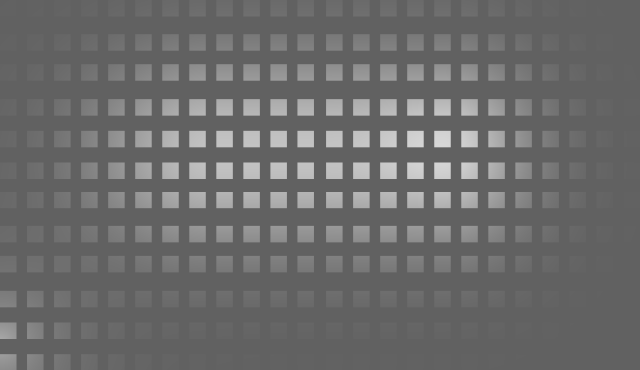
This background is drawn by a Shadertoy shader. Its source:

```glsl
// Antialiased coverage of a span around zero
float span(float offset, float halfSize) {
    return clamp(0.5 + (halfSize - abs(offset)) * iResolution.x, 0.0, 1.0);
}

// Squares in a repeating tile of 12 columns and 6 uneven rows
float squareMask(vec2 p) {
    const float rowTops[6] = float[6](0.0, 0.0534, 0.1003, 0.1549, 0.2044, 0.2539);
    float halfSize = 0.0129;
    vec2 tile = mod(p, vec2(0.5095, 0.2995));

    float column = min(floor(tile.x / 0.04225), 11.0);
    float across = span(tile.x - column * 0.04225 - halfSize, halfSize);

    float down = 0.0;
    for (int i = 0; i < 6; i++) {
        down = max(down, span(tile.y - rowTops[i] - halfSize, halfSize));
    }
    return across * down;
}

float gaussian(vec2 d) {
    return exp(-dot(d, d));
}

// Light that reveals the squares
float glow(vec2 p) {
    // Wide band with a softer left end
    float beyond = p.x - clamp(p.x, 0.345, 0.69);
    float reach = beyond < 0.0 ? 0.198 : 0.143;
    float band = 0.385 * gaussian(vec2(beyond / reach, (p.y - 0.238) / 0.154));

    // Bright spot on the right and a glow in the lower left corner
    float spot = 0.08 * gaussian((p - vec2(0.69, 0.23)) / 0.09);
    float corner = 0.3 * exp(-length(p - vec2(0.0, 0.536)) / 0.072);
    return band + spot + corner;
}

void mainImage(out vec4 fragColor, in vec2 fragCoord) {
    // Canvas widths, measured down from the top left
    vec2 p = vec2(fragCoord.x, iResolution.y - fragCoord.y) / iResolution.x;
    float gray = 0.38 + glow(p) * squareMask(p);
    fragColor = vec4(vec3(gray), 1.0);
}
```
